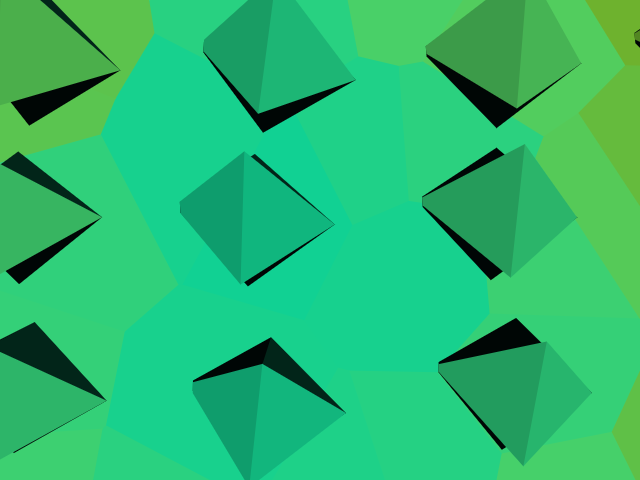
A Shadertoy shader for this background:

```glsl
// Faceted green ground with scattered two-sided spikes seen in perspective.

// Ground
const vec3 TEAL  = vec3(0.065, 0.82, 0.575);
const vec3 GREEN = vec3(0.31, 0.815, 0.39);
const vec3 OLIVE = vec3(0.43, 0.70, 0.18);
const vec2 TEAL_CENTRE = vec2(0.59, 0.38);
const float FACET_SIZE = 0.30;
const float FACET_VARIATION = 0.16;

// Spikes
const vec2 SPIKE_SPACING = vec2(0.48, 0.36);
const vec2 SPIKE_ORIGIN = vec2(0.07, 0.17);
const float SPIKE_JITTER = 0.08;
const float SPIKE_TURN = 0.22;
const float SPIKE_LEAN = 0.16;
const vec2 LEFT   = vec2(-0.165, 0.045);
const vec2 RIGHT  = vec2(0.167, -0.010);
const vec2 TOP    = vec2(0.008, 0.145);
const vec2 BOTTOM = vec2(-0.020, -0.130);
const float LEFT_CUT = 0.153;
const float LEFT_LIGHT = 0.75;
const float RIGHT_LIGHT = 0.87;
const vec3 DEEP_SHADE = vec3(0.0, 0.025, 0.018);
const vec3 SOFT_SHADE = vec3(0.008, 0.145, 0.10);

vec2 hash2(vec2 p) {
    vec3 q = fract(vec3(p.xyx) * vec3(0.1031, 0.1030, 0.0973));
    q += dot(q, q.yzx + 33.33);
    return fract((q.xx + q.yz) * q.zy);
}

// Coverage from a signed distance that is positive inside
float cover(float dist, float pixel) {
    return clamp(0.5 + dist / pixel, 0.0, 1.0);
}

// Signed distance to the line a-b, positive on its left
float side(vec2 p, vec2 a, vec2 b) {
    vec2 d = normalize(b - a);
    return d.x * (p.y - a.y) - d.y * (p.x - a.x);
}

// Convex quad with counter-clockwise corners
float quad(vec2 p, vec2 a, vec2 b, vec2 c, vec2 d) {
    return min(min(side(p, a, b), side(p, b, c)),
               min(side(p, c, d), side(p, d, a)));
}

// Teal in the middle, yellower toward the upper corners
vec3 groundTint(vec2 p, float shift) {
    vec2 r = p - TEAL_CENTRE;
    float t = 1.8 * r.x * r.x + 1.2 * r.y * r.y
            + 4.0 * r.x * r.x * max(r.y, 0.0) + shift;
    vec3 tint = mix(TEAL, GREEN, clamp(t, 0.0, 1.0));
    return mix(tint, OLIVE, clamp(t - 1.0, 0.0, 1.0));
}

// Flat cellular facets, each tinted at its seed
vec3 ground(vec2 p, float pixel) {
    vec2 cell = floor(p / FACET_SIZE);
    vec2 near1 = vec2(9.0), near2 = vec2(9.0), id1 = cell, id2 = cell;
    for (int j = -2; j <= 2; j++)
    for (int i = -2; i <= 2; i++) {
        vec2 id = cell + vec2(i, j);
        vec2 r = (id + hash2(id + 41.0)) * FACET_SIZE - p;
        if (dot(r, r) < dot(near1, near1)) {
            near2 = near1; id2 = id1;
            near1 = r; id1 = id;
        } else if (dot(r, r) < dot(near2, near2)) {
            near2 = r; id2 = id;
        }
    }
    float edge = dot(0.5 * (near1 + near2), normalize(near2 - near1));
    vec3 c1 = groundTint(p + near1, FACET_VARIATION * (hash2(id1 + 7.0).x - 0.5));
    vec3 c2 = groundTint(p + near2, FACET_VARIATION * (hash2(id2 + 7.0).x - 0.5));
    return mix(c2, c1, cover(edge, pixel));
}

// Shaded back quad below a lit front quad whose ridge leans outward
vec3 drawSpike(vec3 col, vec2 p, vec2 centre, vec2 eye, float turn, float pixel) {
    float c = cos(turn), s = sin(turn);
    mat2 rot = mat2(c, -s, s, c);
    vec2 q = rot * (p - centre);
    vec2 lean = rot * ((centre - eye) * SPIKE_LEAN);
    vec2 top = TOP + lean, bottom = BOTTOM + 0.7 * lean;
    float cut = q.x + LEFT_CUT;

    float back = min(quad(q, LEFT, BOTTOM, RIGHT, TOP), cut);
    float upperRight = min(side(q, TOP, top + vec2(0.0, -0.001)), side(q, LEFT, RIGHT));
    vec3 shade = mix(DEEP_SHADE, SOFT_SHADE, cover(upperRight, pixel));
    col = mix(col, shade, cover(back, pixel));

    float front = min(quad(q, LEFT, bottom, RIGHT, top), cut);
    float light = mix(RIGHT_LIGHT, LEFT_LIGHT, cover(side(q, bottom, top), pixel));
    return mix(col, groundTint(centre, 0.0) * light, cover(front, pixel));
}

void mainImage(out vec4 fragColor, in vec2 fragCoord) {
    float pixel = 1.0 / iResolution.y;
    vec2 p = fragCoord * pixel;
    vec2 eye = 0.5 * iResolution.xy * pixel;
    vec3 col = ground(p, pixel);

    // Jittered grid of spikes, far rows first
    vec2 cell = round((p - SPIKE_ORIGIN) / SPIKE_SPACING);
    for (int j = 1; j >= -1; j--)
    for (int i = -1; i <= 1; i++) {
        vec2 id = cell + vec2(i, j);
        vec2 jitter = hash2(id + 19.0) - 0.5;
        vec2 centre = SPIKE_ORIGIN + id * SPIKE_SPACING + jitter * SPIKE_JITTER;
        float turn = (hash2(id + 63.0).x - 0.5) * SPIKE_TURN;
        col = drawSpike(col, p, centre, eye, turn, pixel);
    }
    fragColor = vec4(col, 1.0);
}
```
